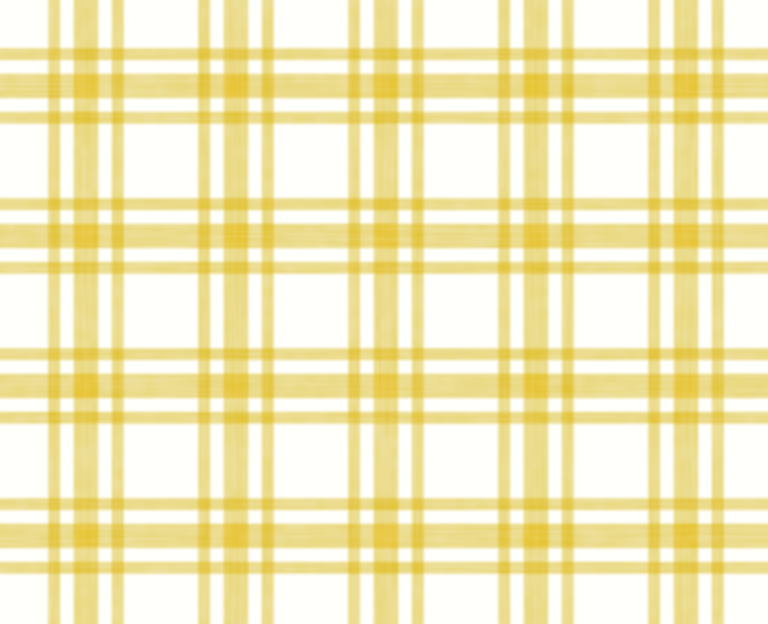
Reproduce this pattern procedurally as a WebGL 2 fragment shader.

```glsl
#version 300 es
precision highp float;
// Yellow plaid on white: each repeat has one wide stripe between two thin ones,
// running both ways. Stripes are soft distance bands; where they cross the dye
// deepens, and a faint thread grain and blotchy noise vary the tint.

uniform vec2 u_resolution;
out vec4 fragColor;

float hash(vec2 p) {
    return fract(sin(dot(p, vec2(127.1, 311.7))) * 43758.5453);
}

float noise(vec2 p) {
    vec2 i = floor(p), f = fract(p);
    f = f * f * (3.0 - 2.0 * f);
    return mix(mix(hash(i), hash(i + vec2(1, 0)), f.x),
               mix(hash(i + vec2(0, 1)), hash(i + vec2(1, 1)), f.x), f.y);
}

// Coverage of a stripe from the signed distance to its edge
float stripe(float d, float soft) {
    return 1.0 - smoothstep(-soft, soft, d);
}

// Wide centre stripe with a thin one on either side; t is in repeats
float stripeSet(float t, float soft) {
    float d = abs(fract(t) - 0.5);
    return max(stripe(d - 0.082, soft), stripe(abs(d - 0.212) - 0.040, soft));
}

void main() {
    // 4.16 repeats fit the canvas height
    vec2 p = gl_FragCoord.xy / u_resolution.y * 4.16;
    float soft = max(0.018, 0.75 * 4.16 / u_resolution.y);

    // Shift the stripe centres into place
    vec2 q = p - vec2(0.573, 0.587) + 0.5;
    float across = stripeSet(q.x, soft);
    float down = stripeSet(q.y, soft);
    float crossing = across * down;

    // Fine threads along the stripes and broad unevenness of the dye
    float grain = across * (noise(vec2(p.x * 60.0, p.y * 3.0)) - 0.5)
                + down * (noise(vec2(p.x * 3.0, p.y * 60.0)) - 0.5);
    float blotch = noise(p * 14.0) - 0.5;

    // White ground, pale yellow stripes, golden crossings
    vec3 color = vec3(1.0, 1.0, 0.985);
    color = mix(color, vec3(0.922, 0.862, 0.55), max(across, down));
    color = mix(color, vec3(0.895, 0.785, 0.29), crossing);

    // Wide stripes crossing each other turn slightly warmer
    vec2 c = abs(fract(q) - 0.5);
    float heart = stripe(max(c.x, c.y) - 0.082, soft);
    color += heart * vec3(0.015, 0.0, -0.025);

    color += vec3(0.01, 0.02, 0.07) * grain;
    color += vec3(0.008, 0.015, 0.06) * blotch * max(across, down);
    fragColor = vec4(clamp(color, 0.0, 1.0), 1.0);
}
```
